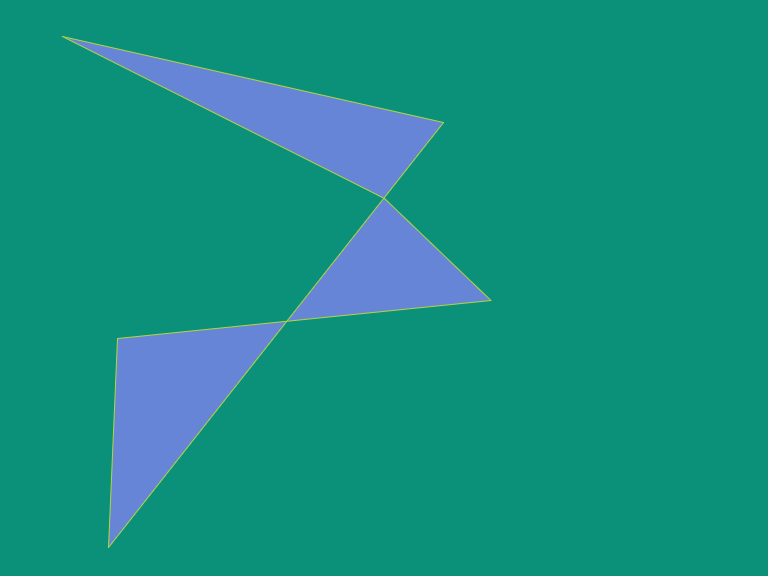
This background is drawn by a Shadertoy shader. Its source:

```glsl
#define BACKGROUND vec3(0.045, 0.565, 0.480)
#define FILL vec3(0.400, 0.520, 0.845)
#define OUTLINE vec3(0.700, 0.840, 0.240)
#define LINE_WIDTH 0.00174
#define CORNERS 6

// Corners of the folded ribbon, in units of the canvas height
const vec2 ribbon[CORNERS] = vec2[CORNERS](
    vec2(0.1085, 0.9366), vec2(0.7700, 0.7873), vec2(0.1884, 0.0495),
    vec2(0.2040, 0.4123), vec2(0.8524, 0.4783), vec2(0.6675, 0.6554));

float segmentDistance(vec2 p, vec2 a, vec2 b) {
    vec2 edge = b - a;
    vec2 offset = p - a;
    return length(offset - edge * clamp(dot(offset, edge) / dot(edge, edge), 0.0, 1.0));
}

// Signed distance with the even-odd rule, negative inside
float ribbonDistance(vec2 p) {
    float nearest = 1e3;
    float side = 1.0;
    for (int i = 0; i < CORNERS; i++) {
        vec2 a = ribbon[i];
        vec2 b = ribbon[(i + 1) % CORNERS];
        nearest = min(nearest, segmentDistance(p, a, b));

        // Flip the side at each edge crossed by a ray to the right
        if ((a.y > p.y) != (b.y > p.y)) {
            float crossingX = a.x + (b.x - a.x) * (p.y - a.y) / (b.y - a.y);
            if (p.x < crossingX) side = -side;
        }
    }
    return side * nearest;
}

// Share of a pixel that lies within a signed distance
float coverage(float dist, float pixel) {
    return clamp(0.5 - dist / pixel, 0.0, 1.0);
}

void mainImage(out vec4 fragColor, in vec2 fragCoord) {
    float pixel = 1.0 / iResolution.y;
    float dist = ribbonDistance(fragCoord * pixel);

    // Flat fill, then the thin outline above it
    vec3 color = mix(BACKGROUND, FILL, coverage(dist, pixel));
    color = mix(color, OUTLINE, coverage(abs(dist) - 0.5 * LINE_WIDTH, pixel));
    fragColor = vec4(color, 1.0);
}
```
